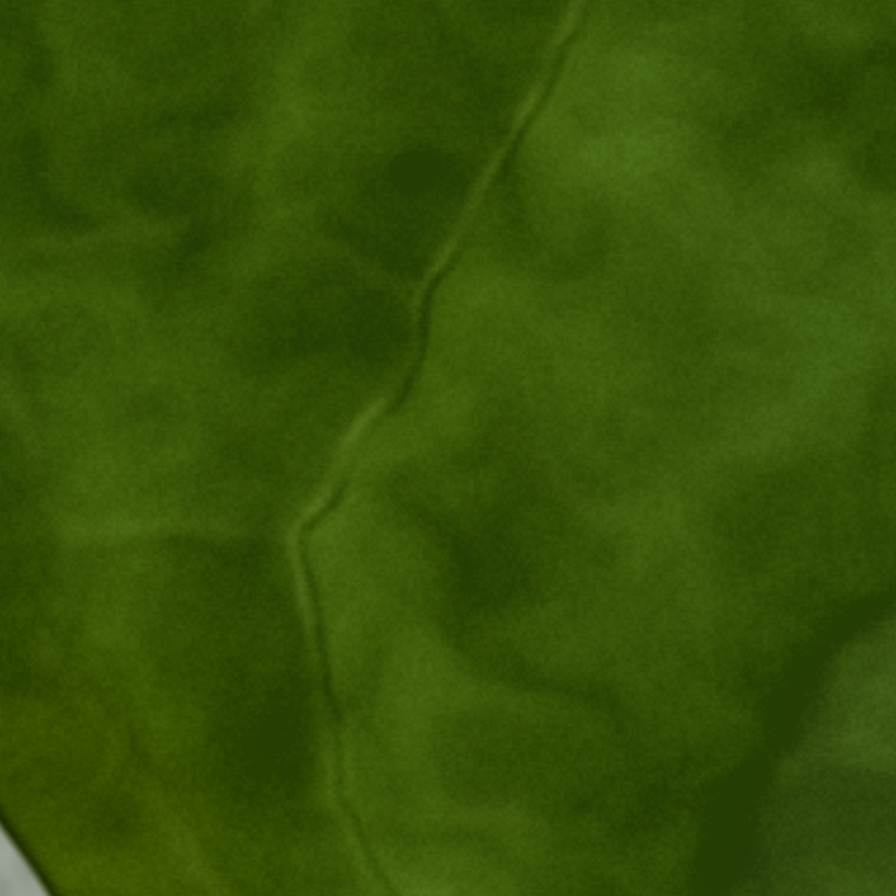
A Shadertoy shader for this texture:

```glsl
// Close view of a green leaf: soft blotches, broken raised veins, a fold and a pale corner.
#define DARK_GREEN vec3(0.16, 0.26, 0.010)
#define LIGHT_GREEN vec3(0.28, 0.40, 0.060)
#define BACKDROP vec3(0.58, 0.61, 0.56)
#define BASE_TONE 0.38
#define BLOTCH 1.45
#define GRAIN 0.22
#define RELIEF 0.50
#define RIDGE 0.26
#define GROOVE 0.42
#define WOBBLE 0.018

// Each segment is start.xy, end.xy
const vec4 MAIN_VEIN[9] = vec4[9](
    vec4(0.65, 1.01, 0.59, 0.89), vec4(0.59, 0.89, 0.51, 0.75),
    vec4(0.51, 0.75, 0.46, 0.68), vec4(0.46, 0.68, 0.447, 0.60),
    vec4(0.447, 0.60, 0.39, 0.51), vec4(0.39, 0.51, 0.326, 0.41),
    vec4(0.326, 0.41, 0.345, 0.30), vec4(0.345, 0.30, 0.371, 0.10),
    vec4(0.371, 0.10, 0.43, -0.01));
const vec4 SIDE_VEINS[11] = vec4[11](
    vec4(0.326, 0.41, 0.085, 0.41), vec4(0.085, 0.41, 0.0, 0.59),
    vec4(0.085, 0.41, 0.052, 0.27), vec4(0.052, 0.27, 0.25, 0.0),
    vec4(0.371, 0.10, 0.60, 0.09), vec4(0.45, 0.68, 0.25, 0.76),
    vec4(0.25, 0.76, 0.28, 1.0), vec4(0.25, 0.76, 0.0, 0.73),
    vec4(0.45, 0.60, 0.68, 0.42), vec4(0.68, 0.42, 0.80, 0.52),
    vec4(0.64, 0.85, 0.80, 0.70));

float hash(vec2 p) {
    vec3 q = fract(vec3(p.xyx) * 0.1031);
    q += dot(q, q.yzx + 33.33);
    return fract((q.x + q.y) * q.z);
}

float noise(vec2 p) {
    vec2 i = floor(p), f = fract(p);
    f = f * f * (3.0 - 2.0 * f);
    float low = mix(hash(i), hash(i + vec2(1, 0)), f.x);
    float high = mix(hash(i + vec2(0, 1)), hash(i + vec2(1, 1)), f.x);
    return mix(low, high, f.y);
}

// Layered noise centred on zero
float fbm(vec2 p) {
    float sum = 0.0, gain = 0.5;
    for (int i = 0; i < 4; i++) {
        sum += gain * (noise(p) - 0.5);
        p = mat2(0.8, 0.6, -0.6, 0.8) * p * 2.05 + 7.3;
        gain *= 0.5;
    }
    return sum;
}

// x: distance to the segment, y: signed offset, positive on the lit lower right side
vec2 segmentSide(vec2 p, vec4 seg) {
    vec2 along = seg.zw - seg.xy, rel = p - seg.xy;
    float d = length(rel - along * clamp(dot(rel, along) / dot(along, along), 0.0, 1.0));
    vec2 normal = normalize(vec2(along.y, -along.x));
    normal *= dot(normal, vec2(1.0, -0.3)) < 0.0 ? -1.0 : 1.0;
    return vec2(d, dot(rel, normal));
}

// Adds one segment to the shading sums: relief, weight, ridge, groove
void addVein(inout vec4 sums, vec2 p, vec4 seg, float strength, float width) {
    vec2 s = segmentSide(p, seg);
    float reach = strength * exp(-s.x * s.x / 0.010);
    float ridge = exp(-pow(s.x / width, 2.0));
    float groove = exp(-pow((s.y - 1.9 * width) / (1.1 * width), 2.0))
                 * (1.0 - smoothstep(2.0 * width, 4.5 * width, s.x));
    sums.x += reach * tanh(s.y / (2.5 * width));
    sums.y += reach;
    sums.z = max(sums.z, strength * ridge);
    sums.w = max(sums.w, strength * groove);
}

void mainImage(out vec4 fragColor, in vec2 fragCoord) {
    vec2 p = fragCoord / iResolution.xy;
    vec2 bend = vec2(noise(p * 11.0 + 3.0), noise(p * 11.0 + 41.0)) - 0.5;
    vec2 kink = vec2(noise(p * 34.0 + 23.0), noise(p * 34.0 + 61.0)) - 0.5;
    vec2 q = p + WOBBLE * (bend + 0.45 * kink);

    // Veins: narrow along the main one, faint and broad on the branches
    vec4 sums = vec4(0.0);
    for (int i = 0; i < 9; i++) addVein(sums, q, MAIN_VEIN[i], 1.0, 0.0075);
    for (int i = 0; i < 11; i++) addVein(sums, q, SIDE_VEINS[i], 0.38, 0.013);

    // Ridge and groove fade in and out independently along the veins
    float ridge = sums.z * (0.12 + 1.1 * smoothstep(0.25, 0.85, noise(p * 15.0 + 17.0)));
    float groove = sums.w * (0.1 + 1.0 * smoothstep(0.25, 0.75, noise(p * 12.0 + 29.0)));

    // Uneven surface and fine grain
    float tone = BASE_TONE + BLOTCH * fbm(p * 5.5 + 12.0 + bend);
    tone += 0.38 * fbm(p * 24.0 + 5.0);
    tone += RELIEF * sums.x / (sums.y + 0.4);
    tone += RIDGE * ridge - GROOVE * groove * (1.0 - 0.7 * sums.z);
    tone += GRAIN * (noise(p * 190.0) + noise(p * 330.0 + 9.0) - 1.0);
    tone += 0.16 * (0.5 - p.x) + 0.10 * (p.y - 0.5);

    // Fold in the lower right: dark crease, lighter sheet beyond
    float foldX = 0.79 + 0.3 * q.y + 7.0 * pow(q.y, 4.0);
    float fold = 0.9 * (q.x - foldX);
    float sheet = smoothstep(0.0, 0.07, fold);
    tone += 0.34 * sheet - 0.34 * exp(-pow((fold - 0.005) / 0.028, 2.0));

    // Tone to colour, cooler on the right and yellower at the lower left
    float t = clamp(tone, -0.15, 1.25);
    vec3 color = mix(DARK_GREEN, LIGHT_GREEN, vec3(t, t, t * t));
    float warm = 1.0 - smoothstep(0.05, 0.5, length(p));
    color += vec3(0.03, 0.02, -0.02) * warm;
    color += vec3(-0.005, 0.0, 0.025) * smoothstep(0.45, 1.0, p.x) * t;
    color += vec3(0.01, 0.0, 0.03) * sheet;
    color += vec3(0.03, 0.02, 0.025) * ridge;

    // Pale backdrop past the leaf edge
    float edge = dot(p, vec2(0.838, 0.545)) - 0.051 + 0.01 * bend.x;
    color *= 1.0 - 0.45 * exp(-pow(edge / 0.010, 2.0));
    vec3 pale = BACKDROP + 0.1 * fbm(p * 30.0);
    color = mix(pale, color, smoothstep(-0.012, 0.002, edge));

    fragColor = vec4(clamp(color, 0.0, 1.0), 1.0);
}
```
